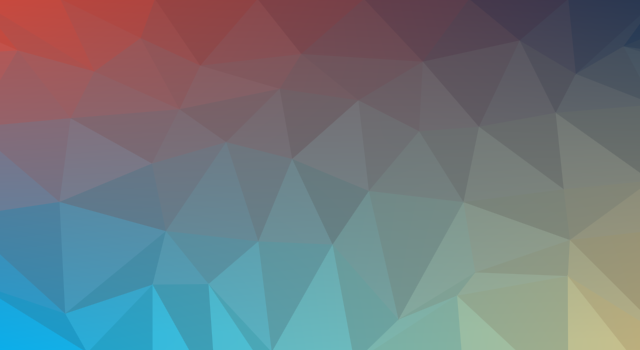
Give the GLSL for this background, as a Shadertoy shader.

```glsl
// A low-poly gradient: red to navy above, grey between, cyan to sand below.
// Waves bend the rows of a grid, each cell is split into two triangles, and
// every triangle is tinted from the gradient near its centre.

#define COLUMN_STEP 0.1302   // column spacing, share of the width
#define HORIZON 0.45         // depth of the grey band
#define FACET_FLATNESS 0.6   // 0 = smooth gradient, 1 = one colour per facet
#define FACET_LIGHT 0.05     // contrast of upward and hanging facets
#define FACET_RANDOM 0.05    // random tone of the facets
#define EDGE_WIDTH 1.2       // edge softness, relative to a sample

const int ROWS = 6;
const int LAST_COLUMN = 8;

// Waves of each row: base, height, frequency, crest column.
const vec4 SWAY[7] = vec4[7](
    vec4(0.039, 0.078, 0.47, 7.1), vec4(-0.023, 0.055, 1.15, 0.35),
    vec4(0.002, 0.046, 0.9, 3.3), vec4(-0.049, 0.026, 1.1, 2.0),
    vec4(-0.013, 0.026, 1.1, 3.0), vec4(-0.046, 0.055, 0.8, 0.6),
    vec4(-0.039, 0.039, 0.8, 0.6));
const vec4 SWELL[7] = vec4[7](
    vec4(-0.003, 0.0, 1.0, 0.0), vec4(0.16, 0.029, 3.1416, 1.0),
    vec4(0.319, 0.055, 1.1, 5.8), vec4(0.521, 0.062, 1.25, 0.4),
    vec4(0.755, 0.119, 1.35, 0.55), vec4(0.917, 0.143, 1.5, 4.6),
    vec4(1.14, 0.0, 1.0, 0.0));
// Finer waves of depth: height, frequency, crest column.
const vec3 RIPPLE[7] = vec3[7](
    vec3(0.0), vec3(0.024, 1.885, 0.533), vec3(0.021, 2.1, 5.0),
    vec3(0.057, 0.7, 8.0), vec3(0.052, 2.85, 3.0), vec3(0.0), vec3(0.0));

float hash(vec2 p) {
    vec3 q = fract(vec3(p.xyx) * 0.1031);
    q += dot(q, q.yzx + 33.33);
    return fract((q.x + q.y) * q.z);
}

float cross2(vec2 a, vec2 b) {
    return a.x * b.y - a.y * b.x;
}

float wave(float column, vec3 shape) {
    return shape.x * cos(shape.y * (column - shape.z));
}

// Grid point in canvas shares; depth runs from the top downwards.
vec2 gridPoint(int i, int row) {
    float column = float(i);
    return vec2(column * COLUMN_STEP + SWAY[row].x + wave(column, SWAY[row].yzw),
                SWELL[row].x + wave(column, SWELL[row].yzw)
                             + wave(column, RIPPLE[row]));
}

// Cells whose dividing edge rises to the right.
bool isRising(int i, int row) {
    return (row == 1 && i > 1 && i < 5) || (row == 3 && i > 1 && i != 6);
}

// Three-colour ramp across the canvas.
vec3 ramp(vec3 left, vec3 middle, vec3 right, float x) {
    return x < 0.5 ? mix(left, middle, 2.0 * x)
                   : mix(middle, right, 2.0 * x - 1.0);
}

vec3 gradient(vec2 p) {
    p = clamp(p, 0.0, 1.0);
    vec3 top = ramp(vec3(0.83, 0.27, 0.21), vec3(0.48, 0.24, 0.27),
                    vec3(0.11, 0.19, 0.31), p.x);
    vec3 band = ramp(vec3(0.49, 0.44, 0.51), vec3(0.43, 0.46, 0.48),
                     vec3(0.46, 0.48, 0.45), p.x);
    vec3 bottom = ramp(vec3(0.00, 0.65, 0.89), vec3(0.38, 0.71, 0.73),
                       vec3(0.78, 0.72, 0.51), p.x);
    return p.y < HORIZON ? mix(top, band, p.y / HORIZON)
                         : mix(band, bottom, (p.y - HORIZON) / (1.0 - HORIZON));
}

// Signed distance to the line a-b.
float edgeDistance(vec2 p, vec2 a, vec2 b) {
    return cross2(b - a, p - a) / max(length(b - a), 1e-5);
}

// Facet colour in rgb, weighted by its coverage in a.
vec4 facet(vec2 p, vec2 a, vec2 b, vec2 c, vec2 id, float light) {
    vec2 aspect = vec2(iResolution.x / iResolution.y, 1.0);
    vec2 q = p * aspect, qa = a * aspect, qb = b * aspect, qc = c * aspect;
    float side = sign(cross2(qb - qa, qc - qa));
    float inside = min(side * edgeDistance(q, qa, qb),
        min(side * edgeDistance(q, qb, qc), side * edgeDistance(q, qc, qa)));
    float coverage = clamp(0.5 + inside * iResolution.y / EDGE_WIDTH, 0.0, 1.0);
    if (coverage <= 0.0) return vec4(0.0);

    vec3 colour = gradient(mix(p, (a + b + c) / 3.0, FACET_FLATNESS));
    float tone = 1.0 + light * p.y + FACET_RANDOM * (hash(id) - 0.5);
    return vec4(colour * tone, 1.0) * coverage;
}

void mainImage(out vec4 fragColor, in vec2 fragCoord) {
    vec2 p = fragCoord / iResolution.xy;
    p.y = 1.0 - p.y;

    // Gather the facets, blending where their edges meet.
    vec4 sum = vec4(0.0);
    for (int j = 0; j < ROWS; j++) {
        for (int i = -1; i <= LAST_COLUMN; i++) {
            vec2 id = vec2(float(i), float(j));
            vec2 a = gridPoint(i, j), b = gridPoint(i + 1, j);
            vec2 c = gridPoint(i + 1, j + 1), d = gridPoint(i, j + 1);
            bool rising = isRising(i, j);
            sum += facet(p, a, b, rising ? d : c, id + 11.0, -FACET_LIGHT);
            sum += facet(p, rising ? b : a, c, d, id + 47.0, FACET_LIGHT);
        }
    }
    vec3 colour = sum.a > 0.0 ? sum.rgb / sum.a : gradient(p);
    fragColor = vec4(clamp(colour, 0.0, 1.0), 1.0);
}
```
